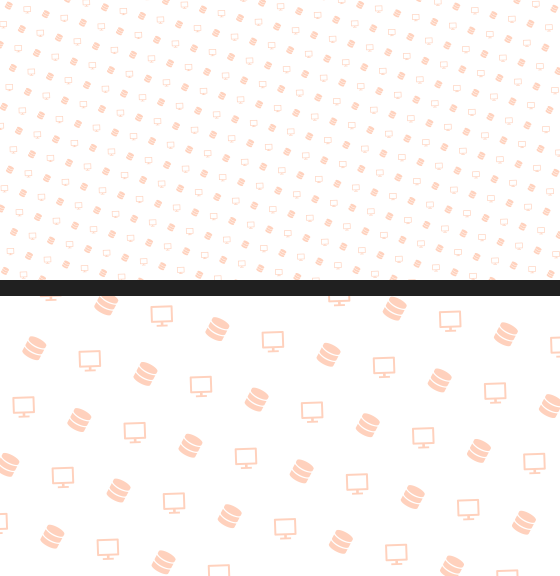
Top: the whole. Bottom: its middle third, enlarged.
Reproduce this pattern procedurally as a Shadertoy shader.

```glsl
// Scattered pale peach icons on white: storage cylinders and desktop monitors
// alternate like a checkerboard on a grid turned 13 degrees. Each icon is a
// signed distance shape in its own tilted cell; the canvas is 384 units high.

// Coordinates of p in a frame turned clockwise (y points down).
vec2 turn(vec2 p, float degrees) {
    float c = cos(radians(degrees)), s = sin(radians(degrees));
    return vec2(c * p.x + s * p.y, c * p.y - s * p.x);
}

float box(vec2 p, vec2 halfSize) {
    vec2 d = abs(p) - halfSize;
    return length(max(d, 0.0)) + min(max(d.x, d.y), 0.0);
}

// Round-ended drum cut into a cap and two bands by curved slots.
float cylinder(vec2 p) {
    float across = min(p.x * p.x / 18.5, 1.0);
    float bulge = 1.4 * sqrt(1.0 - across);
    float d = max(abs(p.x) - 4.3, abs(p.y) - 3.5 - bulge);
    for (int i = 0; i < 2; i++) {
        float y = p.y - 3.06 * float(i);
        float slot = max(bulge - 2.62 - y, y + 1.53 - 0.93 * (1.0 - across));
        d = max(d, -slot);
    }
    return d;
}

// Outlined screen with a short neck and a foot.
float monitor(vec2 p) {
    float screen = abs(box(p + vec2(0.0, 1.0), vec2(4.6, 3.4))) - 0.45;
    float neck = box(p - vec2(0.0, 3.4), vec2(0.6, 0.9));
    float foot = box(p - vec2(0.0, 4.3), vec2(2.5, 0.42));
    return min(screen, min(neck, foot));
}

// Distance to the icon of the cell that holds p.
float icons(vec2 p) {
    vec2 q = turn(p - vec2(12.0, 7.7), 13.0);
    float row = round(q.y / 27.35);
    q.x += 1.35 * mod(row, 2.0);               // stagger odd rows
    float column = round(q.x / 26.07);
    q -= vec2(column * 26.07, row * 27.35);
    return mod(row + column, 2.0) < 0.5
        ? cylinder(turn(q, 15.0))
        : monitor(turn(q, -15.0));
}

void mainImage(out vec4 fragColor, in vec2 fragCoord) {
    float unit = 384.0 / iResolution.y;
    float coverage = 0.0;
    // Nine samples per pixel keep the thin strokes even.
    for (int i = 0; i < 9; i++) {
        vec2 offset = vec2(i % 3 - 1, i / 3 - 1) / 3.0;
        vec2 p = fragCoord + offset;
        p.y = iResolution.y - p.y;
        coverage += clamp(0.5 - icons(p * unit) * 3.0 / unit, 0.0, 1.0) / 9.0;
    }
    vec3 peach = vec3(1.0, 0.82, 0.74);
    fragColor = vec4(mix(vec3(1.0), peach, coverage), 1.0);
}
```
